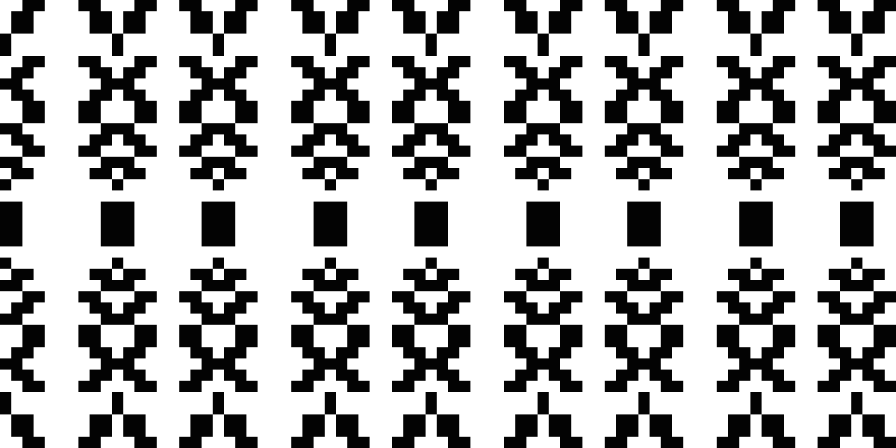
This pattern is drawn by a WebGL 2 fragment shader. Its source:

```glsl
#version 300 es
precision highp float;

#define ROWS 40.0         // cells over the canvas height
#define PERIOD 19.0       // cells per pair of columns
#define SECOND_AXIS 10.0  // axis cell of the second column in a pair
#define STROKE 2          // width of the stepped stroke in cells
#define SAMPLES 5         // coverage samples per pixel side
#define INK vec3(0.01)
#define PAPER vec3(1.0)

uniform vec2 u_resolution;
out vec4 fragColor;

// Distance in cells from the nearest column axis
int axisDistance(float column) {
    float c = mod(column, PERIOD);
    return int(min(min(c, PERIOD - c), abs(c - SECOND_AXIS)));
}

// Inner edge of the mirrored stroke, by row away from the middle line
int strokeStart(int row) {
    if (row < 2) return 0;                        // solid block
    if (row < 4) return row - 4;                  // gap, then tip
    if (row < 6) return 5 - row;                  // small chevron
    if (row < 9) return 8 - row;                  // wide chevron
    if (row < 15) return min(abs(row - 12), 2);   // crossing
    if (row < 17) return -1;                      // stem
    return (row + 1) / 2 - 8;                     // branches
}

float inkAt(vec2 cell) {
    int across = axisDistance(floor(cell.x));
    int row = int(abs(cell.y - 0.5 * ROWS));
    int start = strokeStart(row);
    return across >= start && across < start + STROKE ? 1.0 : 0.0;
}

void main() {
    float cellsPerPixel = ROWS / u_resolution.y;
    vec2 corner = gl_FragCoord.xy - 0.5;

    // Average a regular grid of samples for smooth edges
    float coverage = 0.0;
    for (int i = 0; i < SAMPLES; i++) {
        for (int j = 0; j < SAMPLES; j++) {
            vec2 offset = (vec2(i, j) + 0.5) / float(SAMPLES);
            coverage += inkAt((corner + offset) * cellsPerPixel);
        }
    }
    coverage /= float(SAMPLES * SAMPLES);

    fragColor = vec4(mix(PAPER, INK, coverage), 1.0);
}
```
